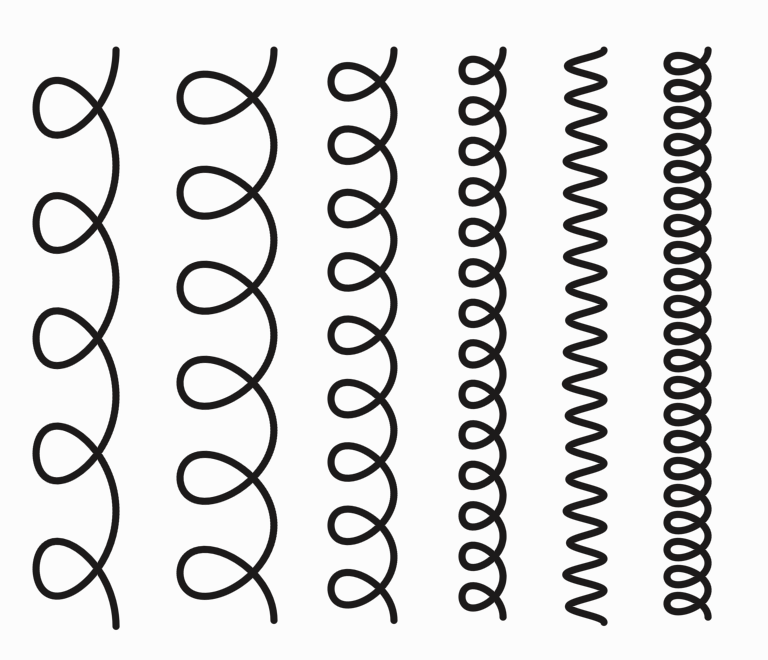
This pattern is drawn by a Shadertoy shader. Its source:

```glsl
const float TAU = 6.2831853;

float hash(float n) {
    return fract(sin(n * 12.9898) * 43758.5453);
}

float segmentDistance(vec2 p, vec2 a, vec2 b) {
    vec2 pa = p - a, ba = b - a;
    return length(pa - ba * clamp(dot(pa, ba) / max(dot(ba, ba), 1e-9), 0.0, 1.0));
}

// Point on a hanging coil after t turns; curl above 1/TAU makes it loop
vec2 coilPoint(float t, float radius, float pitch, float curl, float jitter) {
    float c = cos(TAU * t);
    float x = radius * (c + 0.16 * curl * (cos(2.0 * TAU * t) - 1.0));
    x += jitter * hash(floor(t) + 3.0) * 0.5 * (1.0 - c);
    return vec2(x, -pitch * (t + curl * sin(TAU * t)));
}

// Distance to one spring that hangs from the common top line
float spring(vec2 p, float centreX, float radius, float drop, float turns, float curl, float jitter) {
    p -= vec2(centreX, 0.924);
    if (abs(p.x) > radius + 0.02) return 1.0;

    // Only the turns near this height can reach the point
    float pitch = drop / turns;
    float nearest = -p.y / pitch;
    float first = clamp(nearest - 0.8, 0.0, turns);
    float last = clamp(nearest + 0.8, 0.0, turns);

    const int STEPS = 72;
    float d = 1.0;
    vec2 previous = coilPoint(first, radius, pitch, curl, jitter);
    for (int i = 1; i <= STEPS; i++) {
        float t = mix(first, last, float(i) / float(STEPS));
        vec2 current = coilPoint(t, radius, pitch, curl, jitter);
        d = min(d, segmentDistance(p, previous, current));
        previous = current;
    }
    return d;
}

void mainImage(out vec4 fragColor, in vec2 fragCoord) {
    vec2 p = (fragCoord - 0.5 * iResolution.xy) / iResolution.y + vec2(0.5818, 0.5);

    // Five looped springs and one wavy one, from loose to tight
    float d = spring(p, 0.1152, 0.0606, 0.873, 5.0, 0.46, 0.0);
    d = min(d, spring(p, 0.3439, 0.0712, 0.864, 6.0, 0.47, 0.0));
    d = min(d, spring(p, 0.5492, 0.0477, 0.864, 9.0, 0.48, 0.0));
    d = min(d, spring(p, 0.7311, 0.0311, 0.859, 14.0, 0.50, 0.0));
    d = min(d, spring(p, 0.8856, 0.0295, 0.867, 18.0, 0.0, 0.007));
    d = min(d, spring(p, 1.0417, 0.0311, 0.859, 21.0, 0.53, 0.0));

    // Ink stroke on white paper
    float edge = 0.8 / iResolution.y;
    float ink = 1.0 - smoothstep(-edge, edge, d - 0.0054);
    vec3 colour = mix(vec3(0.99), vec3(0.11, 0.10, 0.10), ink);
    fragColor = vec4(colour, 1.0);
}
```
